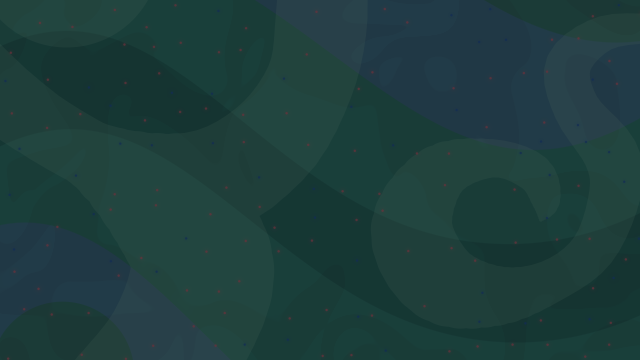
A WebGL 2 fragment shader for this background:

```glsl
#version 300 es
precision highp float;
// Dim teal and navy waves beneath two translucent, curling ribbons.
// Bands are skewed cosines; ribbons are splines of varying width;
// noise adds soft mottling and a jittered grid scatters tiny sparks.
uniform vec2 u_resolution;
out vec4 fragColor;

// The canvas is 432 units tall, measured downward from the top edge.
// Ribbon spines: x, y, half width.
const vec3 SWEEP[16] = vec3[16](
  vec3(385, -60, 50), vec3(386, 20, 55), vec3(371, 100, 53), vec3(320, 176, 59),
  vec3(235, 220, 62), vec3(115, 188, 41), vec3(22, 130, 42), vec3(-60, 50, 40),
  vec3(-60, 60, 40), vec3(22, 132, 42), vec3(115, 190, 42), vec3(210, 262, 75),
  vec3(243, 325, 86), vec3(210, 415, 84), vec3(150, 500, 90), vec3(100, 560, 90));
const vec3 CURL[16] = vec3[16](
  vec3(790, 34, 17), vec3(725, 40, 21), vec3(682, 78, 27), vec3(692, 130, 28),
  vec3(733, 185, 33), vec3(738, 232, 31), vec3(712, 299, 27), vec3(660, 338, 26),
  vec3(595, 355, 36), vec3(528, 338, 49), vec3(494, 275, 49), vec3(526, 209, 35),
  vec3(590, 190, 23), vec3(640, 207, 23), vec3(655, 240, 17), vec3(649, 264, 2));

float hash(vec2 p) {
  return fract(sin(dot(p, vec2(127.1, 311.7))) * 43758.5453);
}

float noise(vec2 p) {
  vec2 i = floor(p), f = fract(p);
  f = f * f * (3.0 - 2.0 * f);
  return mix(mix(hash(i), hash(i + vec2(1, 0)), f.x),
             mix(hash(i + vec2(0, 1)), hash(i + vec2(1, 1)), f.x), f.y);
}

// Antialiased coverage of a signed distance
float cover(float d) {
  return clamp(0.5 - d * u_resolution.y / 432.0, 0.0, 1.0);
}

// Coverage below a cosine hill; skew pushes its slope down or up
float below(vec2 p, float peakX, float span, float middle, float height, float skew) {
  float a = 3.14159 * (p.x - peakX) / span;
  return cover(0.8 * (middle - height * cos(a) + skew * sin(a) * sin(a) - p.y));
}

vec3 spline(vec3 a, vec3 b, vec3 c, vec3 d, float t) {
  return b + 0.5 * t * (c - a + t * (2.0 * a - 5.0 * b + 4.0 * c - d
         + t * (3.0 * (b - c) + d - a)));
}

// Distance to a tapered stroke along a Catmull-Rom spine
float ribbon(vec2 p, vec3 spine[16]) {
  float dist = 1e4;
  vec3 from = spine[0];
  for (int i = 0; i < 15; i++) {
    for (int k = 1; k <= 5; k++) {
      vec3 to = spline(spine[max(i - 1, 0)], spine[i], spine[i + 1],
                       spine[min(i + 2, 15)], float(k) / 5.0);
      vec2 along = to.xy - from.xy, rel = p - from.xy;
      float h = clamp(dot(rel, along) / max(dot(along, along), 1e-4), 0.0, 1.0);
      dist = min(dist, length(rel - along * h) - mix(from.z, to.z, h));
      from = to;
    }
  }
  return dist;
}

void main() {
  vec2 p = vec2(gl_FragCoord.x, u_resolution.y - gl_FragCoord.y) * 432.0 / u_resolution.y;
  vec3 teal = vec3(0.098, 0.240, 0.222);
  vec3 deep = vec3(0.082, 0.208, 0.196);
  vec3 navy = vec3(0.128, 0.225, 0.275);
  vec3 moss = vec3(0.105, 0.225, 0.212);

  // Wave bands from the top right to the bottom left
  vec3 col = mix(moss, navy, below(p, 200.0, 540.0, -77.0, 128.0, 0.0));
  col = mix(col, teal, below(p, 80.0, 560.0, 52.0, 128.0, -15.0));
  col = mix(col, deep, below(p, 80.0, 530.0, 165.0, 128.0, 23.0));
  col = mix(col, teal, below(p, 85.0, 535.0, 283.0, 128.0, 22.0));
  col = mix(col, navy, below(p, 30.0, 535.0, 430.0, 163.0, 22.0));
  col = mix(col, moss, cover(length(p - vec2(75, 448)) - 86.0));

  // Faint mottled patches
  float mottle = noise(p / 48.0 + 3.0 * noise(p / 85.0));
  col += vec3(0.002, 0.012, 0.011) * (smoothstep(0.49, 0.52, mottle) - 0.5);

  // Translucent ribbons and the round lobe in the top left corner
  float shape = min(ribbon(p, SWEEP), ribbon(p, CURL));
  shape = min(shape, length(p - vec2(80, -55)) - 112.0);
  col = mix(col, vec3(0.32, 0.43, 0.37), 0.16 * cover(shape));

  // Sparse red and blue sparks with soft halos
  vec2 cell = floor(p / 40.0);
  vec2 jitter = vec2(hash(cell + 5.3), hash(cell + 9.7));
  float r = length(p - (cell + 0.15 + 0.7 * jitter) * 40.0);
  float kind = hash(cell + 2.1);
  vec3 spark = mix(vec3(0.42, 0.19, 0.23), vec3(0.07, 0.17, 0.33), step(0.5, kind));
  float glow = 0.6 * smoothstep(2.2, 0.6, r) + 0.12 * exp(-r * r / 12.0);
  col = mix(col, spark, glow * step(kind, 0.72));

  fragColor = vec4(col, 1.0);
}
```
